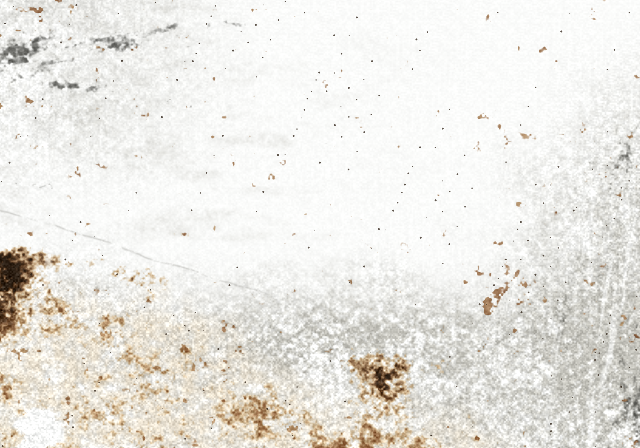
Write a Shadertoy shader that draws this texture.

```glsl
// Weathered white plaster: grey haze, cream and rust at the lower left,
// charcoal scuffs near the edges, fine grit and a hairline scratch.
// Each layer is fractal noise thresholded by a soft mask of where it gathers.

const vec3 WHITE = vec3(0.985, 0.988, 0.983);
const vec3 HAZE = vec3(0.77, 0.765, 0.735);
const vec3 CREAM = vec3(0.93, 0.885, 0.805);
const vec3 OCHRE = vec3(0.80, 0.67, 0.48);
const vec3 RUST = vec3(0.50, 0.31, 0.17);
const vec3 SOOT = vec3(0.17, 0.12, 0.075);
const vec3 CHARCOAL = vec3(0.30, 0.30, 0.285);
const float GRAIN_SCALE = 290.0;
const float GRAIN_AMOUNT = 0.26;
const float RUST_SCALE = 15.0;
const float SCUFF_SLOPE = 0.24;

float hash(vec2 p) {
  return fract(sin(dot(p, vec2(127.1, 311.7))) * 43758.5453);
}

float noise(vec2 p) {
  vec2 i = floor(p), f = fract(p);
  f = f * f * (3.0 - 2.0 * f);
  return mix(mix(hash(i), hash(i + vec2(1, 0)), f.x),
             mix(hash(i + vec2(0, 1)), hash(i + vec2(1, 1)), f.x), f.y);
}

float fbm(vec2 p) {
  float sum = 0.0, amp = 0.5;
  for (int i = 0; i < 5; i++) {
    sum += amp * noise(p);
    p = mat2(1.6, 1.2, -1.2, 1.6) * p + 7.3;
    amp *= 0.56;
  }
  return sum / 1.074;
}

// Streaky noise keeps its direction, so its octaves are not rotated.
float streaks(vec2 p) {
  return 0.45 * noise(p) + 0.32 * noise(p * 2.3 + 5.1) + 0.23 * noise(p * 5.1 + 9.7);
}

// Soft spot at x, y with radii rx, ry.
float blob(vec2 u, float x, float y, float rx, float ry) {
  vec2 d = (u - vec2(x, y)) / vec2(rx, ry);
  return exp(-dot(d, d));
}

// Soft band around y = start + slope * x, fading out at reach.
float band(vec2 u, float start, float slope, float width, float reach) {
  float d = (u.y - start - slope * u.x) / width;
  return exp(-d * d) * smoothstep(reach, reach * 0.6, u.x);
}

// How far noise rises over the level that lets the given cover through.
float excess(float n, float cover) {
  return n - 0.8 + 0.56 * cover;
}

// Scattered round grains, one per cell at most.
float speckles(vec2 p, float density) {
  vec2 cell = floor(p);
  float radius = mix(0.1, 0.28, hash(cell + 5.5));
  float d = length(p - cell - 0.3 - 0.4 * vec2(hash(cell + 3.1), hash(cell + 8.7)));
  return step(hash(cell), density) * smoothstep(radius + 0.08, radius - 0.08, d);
}

void mainImage(out vec4 fragColor, in vec2 fragCoord) {
  vec2 u = fragCoord / iResolution.xy;
  vec2 p = fragCoord / iResolution.y;
  float wobble = fbm(p * 4.0) - 0.5;
  float detail = fbm(p * 38.0 + 20.0);
  float crumble = 0.5 * noise(p * 190.0) + 0.5 * noise(p * 88.0 + 31.0);
  float grain = mix(noise(p * GRAIN_SCALE), noise(p * GRAIN_SCALE * 0.47), 0.35);

  // Where each layer gathers
  float low = smoothstep(0.5, 0.18, u.y + 0.35 * wobble);
  float right = smoothstep(0.74, 1.0, u.x + 0.25 * wobble) * smoothstep(0.98, 0.55, u.y);
  float warm = smoothstep(-0.06, 0.12, 0.43 - 0.5 * u.x - u.y + 0.3 * wobble);
  float topLeft = smoothstep(0.45, 0.0, u.x) * smoothstep(0.45, 0.85, u.y);
  float stain = blob(u, 0.0, 0.36, 0.085, 0.085) + blob(u, 0.61, 0.165, 0.085, 0.065)
              + 0.65 * band(u, 0.435, -0.24, 0.032, 0.32);

  // Grey haze with worn pits, and faint veils higher up
  float veil = smoothstep(0.5, 0.8, streaks(p * vec2(5, 16) + 2.0));
  float haze = 0.55 * low + 0.5 * right + 0.3 * topLeft
             + 0.16 * veil * smoothstep(0.8, 0.3, u.x)
             + 0.45 * blob(u, 0.55, 0.24, 0.2, 0.07);
  haze *= 0.9 * detail + 1.5 * crumble + 1.2 * wobble - 0.65;
  vec3 col = mix(WHITE, HAZE, clamp(haze * 1.7, 0.0, 1.0));
  col = mix(col, CREAM, warm * clamp(2.0 * detail - 0.4, 0.0, 0.8));

  // Charcoal scuffs: slanted at the upper left, upright at the right
  vec2 slant = vec2(p.x, p.y - SCUFF_SLOPE * p.x);
  float slanted = 0.45 * streaks(slant * vec2(8, 40)) + 0.25 * detail + 0.3 * crumble;
  float scuffCover = 0.42 * band(u, 0.885, 0.15, 0.045, 0.6)
                   + 0.4 * band(u, 0.835, -0.24, 0.014, 0.42)
                   + 0.4 * band(u, 0.6, -0.25, 0.014, 0.2)
                   + 0.25 * blob(u, 0.03, 0.9, 0.05, 0.08) + 0.16 * topLeft;
  vec2 lean = vec2(p.x - 0.18 * p.y, p.y);
  float upright = 0.4 * streaks(lean * vec2(38, 9)) + 0.25 * detail + 0.35 * crumble;
  float wearCover = 0.27 * right + 0.12 * low
                  + 0.35 * blob(u, 0.86, 0.28, 0.035, 0.05)
                  + 0.32 * blob(u, 0.97, 0.66, 0.03, 0.05)
                  + 0.4 * blob(u, 0.99, 0.07, 0.04, 0.08)
                  + 0.38 * blob(u, 0.64, 0.78, 0.02, 0.04);
  float scuff = max(excess(slanted, scuffCover), excess(upright, wearCover));
  col = mix(col, CHARCOAL, 0.85 * smoothstep(0.0, 0.23, scuff));

  // Rust: ochre rims, brown bodies, sooty cores
  float patches = 0.42 * fbm(p * RUST_SCALE + 11.0) + 0.28 * detail + 0.3 * crumble;
  float rust = excess(patches, 0.4 * warm + 0.7 * stain + 0.22 * blob(u, 0.58, 0.06, 0.1, 0.06));
  col = mix(col, OCHRE, 0.75 * smoothstep(-0.05, 0.07, rust));
  col = mix(col, RUST, 0.85 * smoothstep(0.02, 0.16, rust));
  col = mix(col, SOOT, smoothstep(0.05, 0.24, rust) * min(1.0, 1.3 * stain));

  // Ragged rust freckles in loose clusters, and sparse dark grit
  float cluster = 0.36 * blob(u, 0.785, 0.36, 0.045, 0.12)
                + 0.34 * blob(u, 0.785, 0.72, 0.045, 0.05)
                + 0.12 * (right + warm + topLeft);
  float freckle = excess(0.55 * noise(p * 46.0 + 6.0) + 0.45 * crumble, cluster);
  col = mix(col, mix(OCHRE, RUST, detail * 1.3), 0.85 * smoothstep(0.0, 0.1, freckle));
  col = mix(col, SOOT, 0.75 * speckles(p * 120.0, 0.0008 + 0.006 * (low + right)));

  // Pale drips, a bare patch and a hairline scratch
  float drip = smoothstep(0.6, 0.8, streaks(lean * vec2(34.0, 3.5) + 4.0));
  col = mix(col, WHITE, 0.7 * drip * min(right + blob(u, 0.12, 0.47, 0.14, 0.2), 1.0));
  float bare = blob(u, 0.06, 0.04, 0.04, 0.055) - 0.8 * (detail - 0.5);
  col = mix(col, WHITE, smoothstep(0.4, 0.6, bare));
  float scratch = band(u + vec2(0.0, 0.04 * wobble), 0.53, -0.44, 0.0025, 0.55);
  col = mix(col, HAZE * 0.8, 0.35 * scratch * smoothstep(0.35, 0.6, detail));

  // Fine grain, stronger where the surface is dirty
  float dirt = min(0.2 + low + right + warm + 0.6 * topLeft, 1.2);
  col += GRAIN_AMOUNT * dirt * (grain - 0.5);
  fragColor = vec4(clamp(col, 0.0, 1.0), 1.0);
}
```
